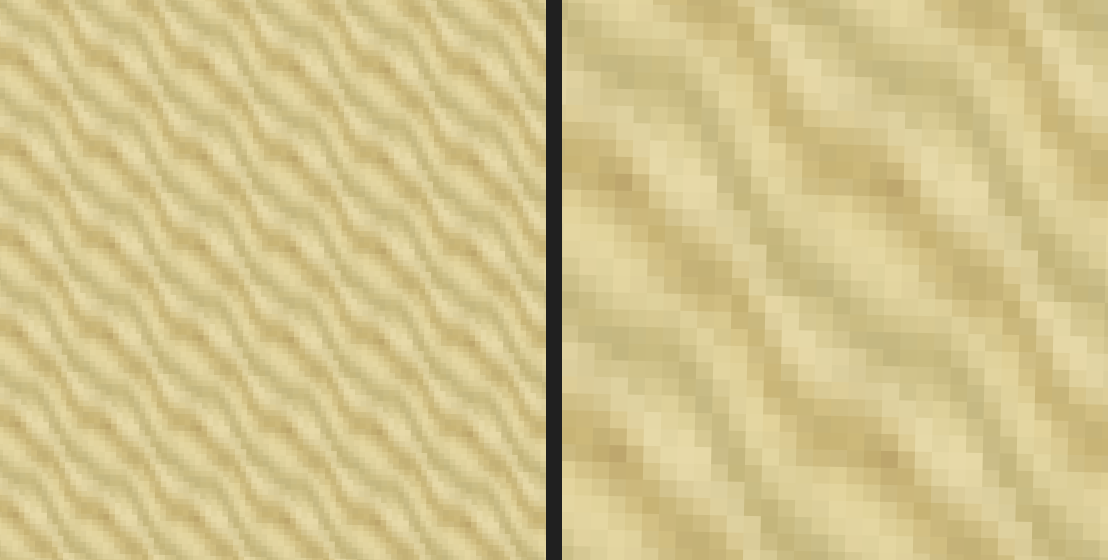
Left: the whole. Right: its middle third, enlarged.
A WebGL 1 fragment shader for this texture:

```glsl
precision highp float;

uniform vec2 u_resolution;

// Layout, in units of the canvas height
const float TILE_SIZE = 0.1616;
const vec2 TILE_ORIGIN = vec2(0.5233, 0.5547);
const float TILT = 0.0213;

// Ripple shape, in texels
const float TEXELS = 16.0;
const float WARM_OFFSET = 1.1;
const float OLIVE_OFFSET = -6.7;
const float WARM_WIDTH = 2.5;
const float OLIVE_WIDTH = 2.4;
const float CREST_WIDTH = 2.6;
const float GRAIN = 0.032;

const vec3 PALE_SAND = vec3(0.905, 0.855, 0.672);
const vec3 YELLOW_SAND = vec3(0.885, 0.828, 0.605);
const vec3 WARM_SHADE = vec3(0.785, 0.708, 0.470);
const vec3 OLIVE_SHADE = vec3(0.780, 0.725, 0.505);
const vec3 PIT_SHADE = vec3(0.745, 0.650, 0.420);

const float TAU = 6.2831853;

float hash(vec2 p) {
  vec3 q = fract(p.xyx * vec3(0.1031, 0.1030, 0.0973));
  q += dot(q, q.yzx + 33.33);
  return fract((q.x + q.y) * q.z);
}

// Signed offset wrapped to one tile
float wrapTile(float d) {
  return mod(d + 0.5 * TEXELS, TEXELS) - 0.5 * TEXELS;
}

float wave(float x, float cycles, float peak) {
  return cos(TAU * cycles * (x - peak) / TEXELS);
}

float bump(float d, float width) {
  float s = d / width;
  return exp(-s * s);
}

vec3 sandTexel(vec2 texel) {
  vec2 t = mod(texel, TEXELS);
  float grain = hash(t + 3.0) - 0.5;
  float tint = hash(t + 41.0) - 0.5;

  // Two diagonal furrows, each with its own bends
  float diagonal = t.y - t.x + 0.5 * grain;
  float warmBend = 0.95 * wave(t.x, 1.0, 10.9) + 0.85 * wave(t.x, 2.0, 2.7);
  float oliveBend = 1.5 * wave(t.x, 1.0, 11.5) + 0.5 * wave(t.x, 2.0, 0.0);
  float warm = wrapTile(diagonal - WARM_OFFSET - warmBend);
  float olive = wrapTile(diagonal - OLIVE_OFFSET - oliveBend);

  // Pale crest above the warm furrow, fainter above the olive one
  float crest = bump(warm + 3.6, CREST_WIDTH) + 0.5 * bump(olive + 3.2, CREST_WIDTH);
  vec3 color = mix(YELLOW_SAND, PALE_SAND, clamp(crest + 0.5 * tint, 0.0, 1.0));
  color = mix(color, OLIVE_SHADE, bump(olive, OLIVE_WIDTH));
  color = mix(color, WARM_SHADE, bump(warm, WARM_WIDTH));

  // Small dark pit in the bend of the warm furrow
  vec2 pit = vec2(wrapTile(t.x), wrapTile(t.y));
  color = mix(color, PIT_SHADE, 0.8 * bump(length(pit), 0.9));
  return color + GRAIN * grain + 0.018 * tint * vec3(0.4, 0.0, -1.0);
}

void main() {
  // Tilted texel grid with y pointing down
  vec2 p = gl_FragCoord.xy / u_resolution.y - TILE_ORIGIN;
  p.y = -p.y;
  float c = cos(TILT);
  float s = sin(TILT);
  vec2 grid = vec2(c * p.x + s * p.y, c * p.y - s * p.x) * TEXELS / TILE_SIZE;

  // Blend neighbouring texels across one screen pixel
  vec2 cell = floor(grid);
  float pixel = min(TEXELS / (TILE_SIZE * u_resolution.y), 1.0);
  vec2 blend = clamp((grid - cell - 0.5) / pixel + 0.5, 0.0, 1.0);

  vec3 color = vec3(0.0);
  for (int j = 0; j < 2; j++) {
    for (int i = 0; i < 2; i++) {
      vec2 corner = vec2(float(i), float(j));
      vec2 weight = mix(1.0 - blend, blend, corner);
      color += sandTexel(cell + corner) * weight.x * weight.y;
    }
  }
  gl_FragColor = vec4(color, 1.0);
}
```
